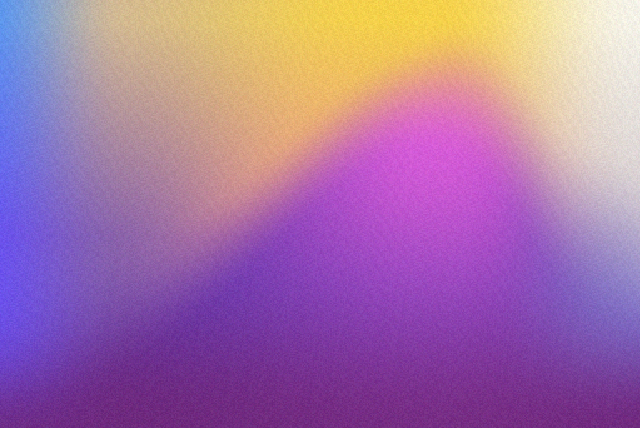
A WebGL 1 fragment shader for this background:

```glsl
precision highp float;
// Soft grainy gradient: a violet and magenta hill under a blue, gold and cream sky.

uniform vec2 u_resolution;

float hash(vec2 cell) {
  return fract(sin(dot(cell, vec2(12.9898, 78.233))) * 43758.5453);
}

// Sky: two horizontal colour ramps joined vertically
vec3 skyColor(vec2 uv) {
  float left = smoothstep(-0.04, 0.2, uv.x);
  float right = smoothstep(0.68, 1.0, uv.x);

  vec3 top = mix(vec3(0.33, 0.58, 0.96), vec3(0.82, 0.72, 0.59), left);
  top = mix(top, vec3(0.96, 0.82, 0.29), smoothstep(0.1, 0.6, uv.x));
  top = mix(top, vec3(0.96, 0.95, 0.91), right);

  vec3 low = mix(vec3(0.41, 0.32, 0.95), vec3(0.53, 0.38, 0.67), left);
  low = mix(low, vec3(0.89, 0.56, 0.58), smoothstep(0.15, 0.5, uv.x));
  low = mix(low, vec3(0.82, 0.78, 0.80), right);

  return mix(low, top, clamp((uv.y - 0.45) / 0.5, 0.0, 1.0));
}

// Hill: violet base, magenta glow near the crest, blue light at both sides
vec3 hillColor(vec2 uv) {
  vec3 color = mix(vec3(0.43, 0.16, 0.49), vec3(0.39, 0.22, 0.67),
                   smoothstep(0.0, 0.4, uv.y));
  vec2 d = (uv - vec2(0.68, 0.73)) / vec2(0.28, 0.45);
  color = mix(color, vec3(0.85, 0.36, 0.85), exp(-dot(d, d)));

  float leftLight = 1.0 - smoothstep(-0.02, 0.2, uv.x);
  color = mix(color, vec3(0.43, 0.30, 0.92), leftLight * smoothstep(-0.1, 0.4, uv.y));
  float rightLight = smoothstep(0.75, 1.0, uv.x);
  return mix(color, vec3(0.50, 0.45, 0.78), rightLight * smoothstep(0.0, 0.35, uv.y));
}

// Height of the hill: a lopsided bell that lifts slightly at the right
float ridgeHeight(float x) {
  float d = (x - 0.7) / (x < 0.7 ? 0.36 : 0.22);
  return 0.2 + 0.59 * exp(-d * d) + 0.12 * smoothstep(0.85, 1.0, x);
}

void main() {
  vec2 uv = gl_FragCoord.xy / u_resolution;

  // The crest is crisper on the left slope than at either side
  float blur = 0.13 + 0.08 * smoothstep(0.6, 0.85, uv.x)
             + 0.07 * (1.0 - smoothstep(0.05, 0.35, uv.x));
  float skyAmount = smoothstep(-blur, blur, uv.y - ridgeHeight(uv.x));
  vec3 color = mix(hillColor(uv), skyColor(uv), skyAmount);

  // Fine film grain with a little colour in it
  vec2 cell = floor(gl_FragCoord.xy / u_resolution.y * 342.0);
  vec3 tint = vec3(hash(cell + 17.0), hash(cell + 43.0), hash(cell + 71.0)) - 0.5;
  color += 0.05 * (hash(cell) - 0.5) + 0.035 * tint;

  gl_FragColor = vec4(color, 1.0);
}
```
